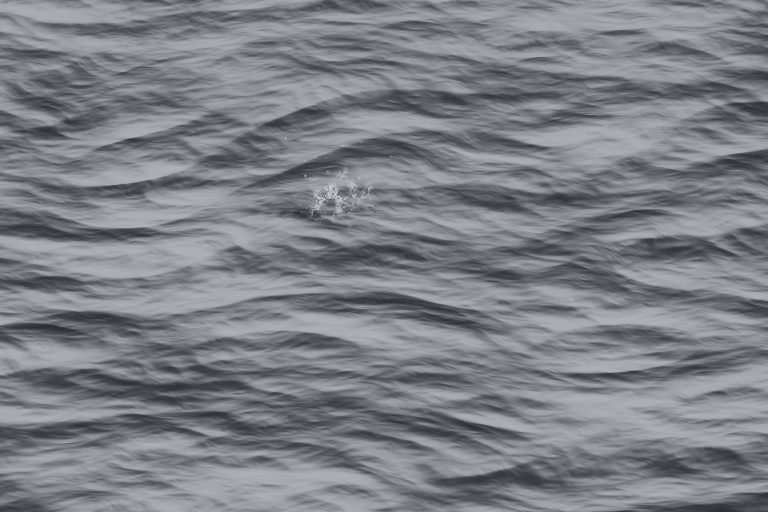
Give the GLSL for this texture, as a Shadertoy shader.

```glsl
// Choppy grey sea under an overcast sky, with a small splash of water.

#define TROUGH_COLOR vec3(0.155, 0.165, 0.195)
#define SKY_COLOR    vec3(0.690, 0.698, 0.718)
#define FOAM_COLOR   vec3(0.820, 0.830, 0.850)
#define SWELL_SIZE   vec2(0.35, 0.115)
#define LAYERS       5
#define SHRINK       0.53
#define GAIN         0.81
#define CREST_WIDTH  0.003
#define CONTRAST     1.12
#define BRIGHTNESS   0.53
#define SPLASH_POS   vec2(0.665, 0.585)
#define DROPLETS     60

vec2 hash2(vec2 p) {
    p = vec2(dot(p, vec2(127.1, 311.7)), dot(p, vec2(269.5, 183.3)));
    return fract(sin(p) * 43758.55);
}

vec2 latticeGradient(vec2 cell) {
    float angle = 6.2832 * hash2(cell).x;
    return vec2(cos(angle), sin(angle));
}

// Gradient noise: value in x, analytic derivatives in yz.
vec3 gradientNoise(vec2 p) {
    vec2 i = floor(p), f = fract(p);
    vec2 u = f * f * f * (f * (f * 6.0 - 15.0) + 10.0);
    vec2 du = 30.0 * f * f * (f * (f - 2.0) + 1.0);
    vec2 e = vec2(0.0, 1.0);
    vec2 ga = latticeGradient(i), gb = latticeGradient(i + e.yx);
    vec2 gc = latticeGradient(i + e), gd = latticeGradient(i + e.yy);
    float a = dot(ga, f), b = dot(gb, f - e.yx);
    float c = dot(gc, f - e), d = dot(gd, f - e.yy);
    float k = a - b - c + d;
    float value = a + u.x * (b - a) + u.y * (c - a) + u.x * u.y * k;
    vec2 slope = ga + u.x * (gb - ga) + u.y * (gc - ga)
               + u.x * u.y * (ga - gb - gc + gd)
               + du * (u.yx * k + vec2(b, c) - a);
    return vec3(value, slope);
}

// Light on ridged waves: dark below each sharp crest, bright above it.
float waveLight(vec2 p) {
    vec2 q = vec2((p.x - 0.75) * (1.0 + 0.25 * p.y), p.y * (1.0 + 0.15 * p.y));
    q.y += 0.04 * gradientNoise(q * 1.6 + 3.7).x;

    // Broad patches of darker and paler water
    float light = 2.3 * gradientNoise(q / vec2(0.48, 0.18) + 31.4).x;

    vec2 size = SWELL_SIZE;
    float weight = 1.08;
    for (int i = 0; i < LAYERS; i++) {
        float k = float(i);
        float tilt = 0.1 * sin(k * 2.4 + 4.0) + 0.03;
        vec2 r = vec2(q.x, q.y + tilt * q.x);
        vec3 n = gradientNoise(r / size + 17.3 * k + 5.1);
        float softness = CREST_WIDTH / size.y;
        float side = n.x / sqrt(n.x * n.x + softness * softness);
        light += weight * side * (n.z + 0.15 * n.y);
        // Smaller waves ride on the larger ones
        q += size * n.x * vec2(0.1, 0.15);
        size *= SHRINK;
        weight *= GAIN;
    }
    return light;
}

// Thin sheets and strands of water thrown up from the surface.
float splashStrands(vec2 p) {
    vec2 d = (p - SPLASH_POS - vec2(0.0, 0.03)) / vec2(0.075, 0.06);
    float patchy = gradientNoise(p * vec2(38.0, 30.0) + 8.0).x;
    float mask = 1.0 - smoothstep(0.3, 1.0, length(d) - 0.7 * patchy);
    vec2 s = p + 0.006 * gradientNoise(p * 70.0).yz;
    float n = gradientNoise(s * vec2(100.0, 65.0)).x;
    float strand = 1.0 - smoothstep(0.02, 0.3, abs(n));
    return mask * (0.12 + 0.75 * strand * smoothstep(-0.4, 0.3, patchy));
}

// Droplets scattered in a fan above the splash.
float splashDroplets(vec2 p, float pixel) {
    float cover = 0.0;
    for (int i = 0; i < DROPLETS; i++) {
        vec2 h = hash2(vec2(float(i), 4.0));
        vec2 s = hash2(vec2(float(i), 9.0));
        vec2 offset = vec2((h.x - 0.5) * (0.15 + 0.1 * h.y), 0.17 * h.y * h.y);
        float radius = mix(0.0006, 0.0022, s.x * s.x);
        float dist = length(p - SPLASH_POS - offset) - radius;
        cover = max(cover, (0.2 + 0.6 * s.y) * (1.0 - smoothstep(-pixel, pixel, dist)));
    }
    return cover;
}

void mainImage(out vec4 fragColor, in vec2 fragCoord) {
    vec2 p = fragCoord / iResolution.y;
    float light = waveLight(p);

    // Broken dark water along the foot of the splash
    vec2 foot = (p - SPLASH_POS + vec2(0.045, 0.002)) / vec2(0.1, 0.009);
    light -= 2.6 * exp(-dot(foot, foot)) * (0.7 + gradientNoise(p * vec2(50.0, 110.0)).x);

    // Reflected sky against dark wave faces
    float sky = 1.0 / (1.0 + exp(-CONTRAST * (light + BRIGHTNESS)));
    vec3 color = mix(TROUGH_COLOR, SKY_COLOR, sky);

    // Faint haze toward the far water
    color = mix(color, vec3(0.53, 0.52, 0.55), 0.1 * smoothstep(0.6, 1.0, p.y));

    float foam = max(splashStrands(p), splashDroplets(p, 1.0 / iResolution.y));
    color = mix(color, FOAM_COLOR, foam);
    fragColor = vec4(color, 1.0);
}
```
